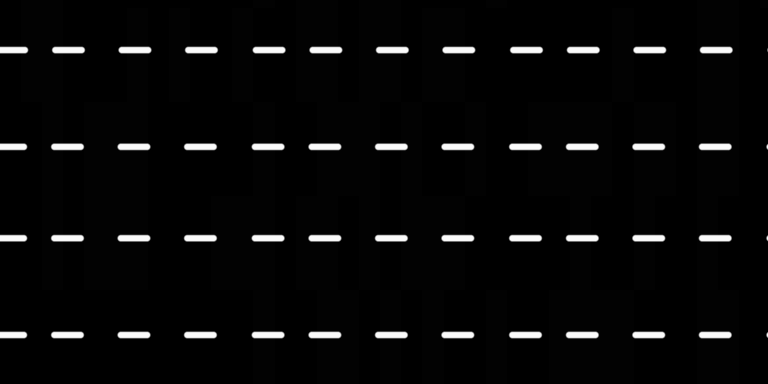
Reproduce this pattern procedurally as a WebGL 2 fragment shader.

```glsl
#version 300 es
precision highp float;
// Rows of short white round-ended dashes on black. A tile holding two rows
// of four slightly uneven dashes repeats over the canvas; capsule distances
// draw the dashes, and hashed blocks add a barely visible mottling.

uniform vec2 u_resolution;
out vec4 fragColor;

float hash(vec2 p) {
    return fract(sin(dot(p, vec2(127.1, 311.7))) * 43758.5453);
}

// Distance to a horizontal capsule centred on the origin
float capsule(vec2 p, float halfSpan, float radius) {
    return length(vec2(max(abs(p.x) - halfSpan, 0.0), p.y)) - radius;
}

// Offset from the nearest repeat of a point, for each axis
vec2 repeatAround(vec2 p, vec2 period) {
    return mod(p + 0.5 * period, period) - 0.5 * period;
}

void main() {
    // Canvas height is one unit
    vec2 p = gl_FragCoord.xy / u_resolution.y;
    vec2 tile = vec2(0.6703, 0.4900);

    // The top row sits a little to the right of the others
    float rowShift = 0.0026 * step(0.75, p.y);

    // Two rows of four dashes, the last dash of each set a little late
    float dist = 1.0;
    for (int row = 0; row < 2; row++) {
        for (int i = 0; i < 4; i++) {
            float late = i == 3 ? 0.0031 : 0.0;
            vec2 centre = vec2(0.1758 + 0.1731 * float(i) + late + rowShift,
                               0.1276 + 0.2520 * float(row));
            dist = min(dist, capsule(repeatAround(p - centre, tile), 0.0342, 0.0083));
        }
    }

    // Soft edge, never thinner than a pixel
    float soft = max(0.0028, 0.8 / u_resolution.y);
    float dash = 1.0 - smoothstep(-soft, soft, dist);

    // Faint uneven blocks in the black ground
    float mottling = 0.008 * step(0.6, hash(floor(p / vec2(0.055, 0.245))));

    fragColor = vec4(mix(vec3(mottling), vec3(0.985), dash), 1.0);
}
```
